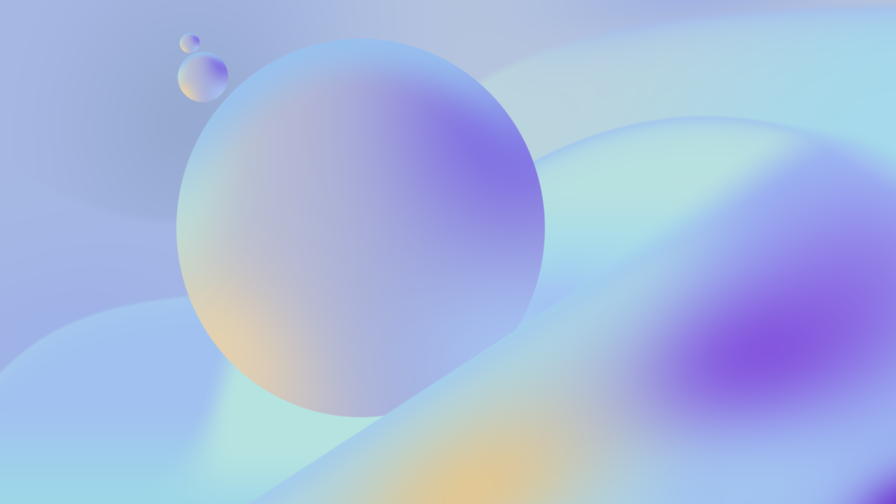
Reproduce this background procedurally as a Shadertoy shader.

```glsl
// Soft elliptical falloff, with its long axis tilted by an angle
float glow(vec2 p, vec2 center, vec2 size, float angle) {
    vec2 d = p - center;
    float c = cos(angle), s = sin(angle);
    vec2 q = vec2(c * d.x + s * d.y, c * d.y - s * d.x) / size;
    return exp(-dot(q, q));
}

// Coverage below an edge: depth is positive inside
float cover(float depth, float softness) {
    return smoothstep(-softness, softness, depth);
}

// Pearly ball: peach at lower left, violet at upper right, blue rim above
vec3 pearl(vec2 q) {
    vec3 col = mix(vec3(0.71, 0.73, 0.83), vec3(0.63, 0.66, 0.86),
                   smoothstep(-0.6, 0.6, q.x));
    col = mix(col, vec3(0.65, 0.76, 0.94), glow(q, vec2(0.85, -0.6), vec2(0.65, 0.5), 0.5));
    col = mix(col, vec3(0.50, 0.43, 0.89), glow(q, vec2(0.8, 0.5), vec2(0.62, 0.55), -0.9));
    col = mix(col, vec3(0.90, 0.82, 0.68), 0.95 * glow(q, vec2(-0.78, -0.62), vec2(0.65, 0.38), -0.8));
    col = mix(col, vec3(0.77, 0.90, 0.83), 0.9 * glow(q, vec2(-1.02, 0.2), vec2(0.3, 0.55), -0.2));
    float rim = smoothstep(0.7, 1.0, length(q)) * smoothstep(0.0, 0.9, q.y - 0.2 * q.x);
    return mix(col, vec3(0.59, 0.76, 0.94), 0.9 * rim);
}

void addBall(inout vec3 col, vec2 p, vec2 center, vec2 radius, float pixel) {
    vec2 q = (p - center) / radius;
    col = mix(col, pearl(q), cover((1.0 - length(q)) * radius.x, pixel));
}

void mainImage(out vec4 fragColor, in vec2 fragCoord) {
    // Canvas is 16 by 9 units
    vec2 p = fragCoord / iResolution.xy * vec2(16.0, 9.0);
    float pixel = 9.0 / iResolution.y;

    // Sky with a grey-blue hollow at the upper left
    vec3 col = mix(vec3(0.65, 0.72, 0.89), vec3(0.71, 0.77, 0.87), smoothstep(4.0, 9.0, p.x));
    float hollow = glow(p, vec2(3.4, 6.7), vec2(2.0, 2.4), 0.0);
    hollow *= cover(p.y - 5.05 - 0.12 * (p.x - 3.1) * (p.x - 3.1), 0.12);
    col = mix(col, vec3(0.58, 0.66, 0.81), 0.85 * hollow);
    col = mix(col, vec3(0.62, 0.70, 0.91), glow(p, vec2(1.0, 3.0), vec2(3.0, 1.6), 0.3));
    col = mix(col, vec3(0.63, 0.70, 0.89), glow(p, vec2(12.5, 9.2), vec2(2.5, 0.7), 0.1));

    // Far wave at the upper right
    float depth = 8.96 - 1.38 * exp(-(p.x - 8.65) * 0.42) - p.y;
    vec3 wave = mix(vec3(0.73, 0.83, 0.87), vec3(0.65, 0.85, 0.92),
                    smoothstep(10.0, 16.0, p.x - 0.7 * (p.y - 7.5)));
    wave = mix(wave, vec3(0.64, 0.74, 0.93),
               0.9 * exp(-max(depth, 0.0) * 3.0) * smoothstep(8.5, 11.5, p.x));
    col = mix(col, wave, cover(depth, 0.1));

    // Middle ridge, also the upper limit of the front wave
    float ridge = 6.92 - 0.085 * (p.x - 12.6) * (p.x - 12.6) - p.y;
    float ridgeMask = cover(ridge, 0.04 + 0.4 * smoothstep(13.5, 16.0, p.x));
    wave = mix(vec3(0.65, 0.86, 0.92), vec3(0.72, 0.88, 0.88), smoothstep(4.2, 5.8, p.y));
    wave = mix(wave, vec3(0.64, 0.77, 0.95), glow(p, vec2(9.8, 3.6), vec2(1.3, 0.65), 0.2));
    wave = mix(wave, vec3(0.62, 0.76, 0.94), 0.9 * exp(-max(ridge, 0.0) * 5.0));
    col = mix(col, wave, ridgeMask * step(6.5, p.x));

    // Left wave with a mint fold beneath the large ball
    depth = 3.85 - 1.52 * exp(-p.x * 0.7) - p.y;
    wave = mix(vec3(0.62, 0.84, 0.91), vec3(0.63, 0.76, 0.94), smoothstep(0.0, 1.8, p.y));
    wave = mix(wave, vec3(0.66, 0.80, 0.92), 0.7 * exp(-max(depth, 0.0) * 5.0));
    float fold = cover(p.x - 3.75 - 0.3 * (p.y - 1.4), 0.3 + 0.5 * smoothstep(1.8, 0.0, p.y));
    wave = mix(wave, vec3(0.71, 0.89, 0.88), fold * smoothstep(-0.3, 1.0, p.y));
    col = mix(col, wave, cover(depth, 0.05) * (1.0 - smoothstep(7.0, 8.0, p.x)));

    // Balls
    addBall(col, p, vec2(3.39, 8.23), vec2(0.18), pixel);
    addBall(col, p, vec2(3.625, 7.625), vec2(0.45), pixel);
    addBall(col, p, vec2(6.44, 4.93), vec2(3.29, 3.38), pixel);

    // Front wave: pale crest, then sand, violet and blue glows
    depth = 1.56 + 0.65 * (p.x - 6.83) - p.y;
    wave = mix(vec3(0.64, 0.80, 0.93), vec3(0.67, 0.84, 0.91), smoothstep(0.0, 0.6, depth));
    wave = mix(wave, vec3(0.61, 0.72, 0.95), smoothstep(11.0, 14.0, p.x));
    wave = mix(wave, vec3(0.88, 0.78, 0.58), glow(p, vec2(8.4, 0.2), vec2(2.7, 1.35), 0.5));
    wave = mix(wave, vec3(0.57, 0.50, 0.91), 0.85 * glow(p, vec2(15.2, 4.0), vec2(2.1, 1.7), 0.6));
    wave = mix(wave, vec3(0.52, 0.34, 0.87), glow(p, vec2(13.7, 2.75), vec2(2.4, 1.25), 0.3));
    wave = mix(wave, vec3(0.64, 0.77, 0.94), 0.9 * glow(p, vec2(13.4, 0.2), vec2(2.0, 0.9), 0.2));
    wave = mix(wave, vec3(0.44, 0.22, 0.82), glow(p, vec2(16.2, -0.1), vec2(1.1, 0.65), 0.5));
    float crest = exp(-max(depth, 0.0) * 3.0) * (1.0 - smoothstep(11.0, 14.0, p.x));
    wave = mix(wave, vec3(0.64, 0.81, 0.93), 0.8 * crest);
    wave = mix(wave, vec3(0.62, 0.74, 0.95), 0.8 * exp(-max(ridge, 0.0) * 2.5));
    float softness = 0.03 + 0.55 * smoothstep(9.5, 13.5, p.x);
    col = mix(col, wave, cover(depth, softness) * ridgeMask);

    fragColor = vec4(col, 1.0);
}
```
